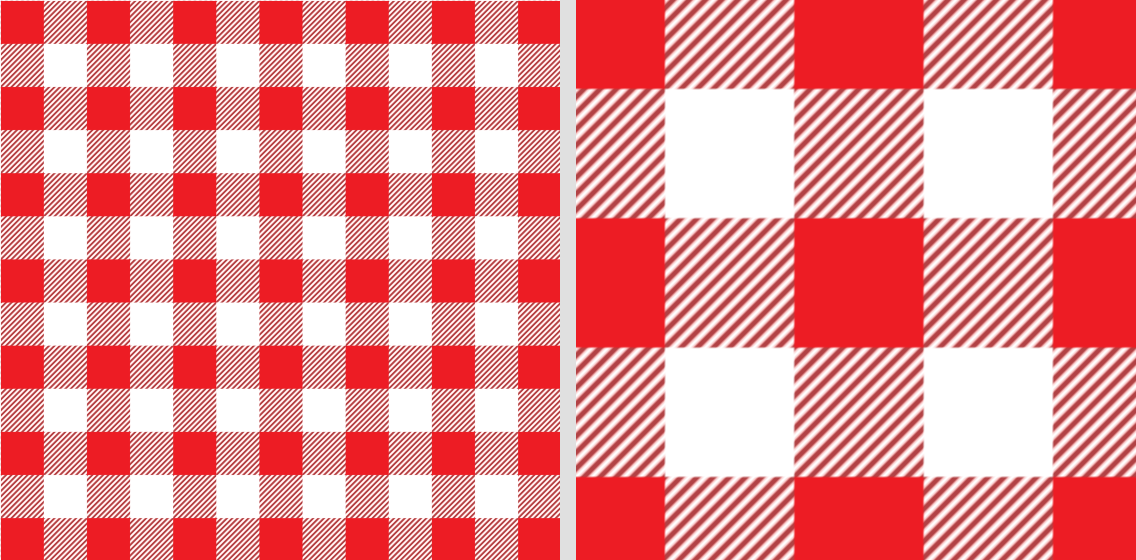
Left: the whole. Right: its middle third, enlarged.
Write a Shadertoy shader that draws this pattern.

```glsl
// Red and white gingham: two sets of crossing bands on white cloth.
// Bands crossing give solid red squares; a single band gives twill hatching,
// drawn as diagonal stripes with a dark core inside a soft pink halo.

#define PITCH   0.07699               // side of one square
#define MARGIN  0.0013                // white sliver at the left and top
#define STRIPES 8.0                   // diagonal stripes per square
#define CORE    0.21                  // half width of a stripe core, in periods
#define HALO    0.35                  // half width of a stripe halo, in periods
#define PAPER   vec3(1.0, 1.0, 1.0)
#define RED     vec3(0.93, 0.11, 0.14)
#define THREAD  vec3(0.70, 0.26, 0.27)
#define PINK    vec3(0.97, 0.72, 0.72)

// Coverage of the coloured half of the weave along each axis
vec2 bandCoverage(vec2 cell, float blur)
{
    vec2 fromCentre = abs(mod(cell + 0.5, 2.0) - 1.0);
    return 1.0 - smoothstep(0.5 - blur, 0.5 + blur, fromCentre);
}

// Diagonal twill, rising to the right and continuous across squares
vec3 twill(vec2 cell, float pixel)
{
    float phase = (cell.x + cell.y) * STRIPES;
    float dist = abs(fract(phase + 0.5) - 0.5);
    float blur = max(0.11, 0.5 * pixel * STRIPES);
    float halo = 1.0 - smoothstep(HALO - 0.15, HALO + 0.15, dist);
    float core = 1.0 - smoothstep(CORE - blur, CORE + blur, dist);
    return mix(mix(PAPER, PINK, halo), THREAD, core);
}

void mainImage(out vec4 fragColor, in vec2 fragCoord)
{
    // Squares are counted from the top left corner
    vec2 uv = fragCoord / iResolution.y;
    vec2 cell = (vec2(uv.x, 1.0 - uv.y) - MARGIN) / PITCH;
    float pixel = 1.0 / (iResolution.y * PITCH);
    float blur = max(0.012, 0.7 * pixel);

    // Weave the bands
    vec2 band = bandCoverage(cell, blur);
    float solid = band.x * band.y;
    float single = band.x + band.y - 2.0 * solid;
    vec3 colour = PAPER * (1.0 - solid - single)
                + twill(cell, pixel) * single + RED * solid;

    // Leave the margin white
    vec2 inside = smoothstep(-blur, blur, cell);
    colour = mix(PAPER, colour, inside.x * inside.y);

    fragColor = vec4(colour, 1.0);
}
```
